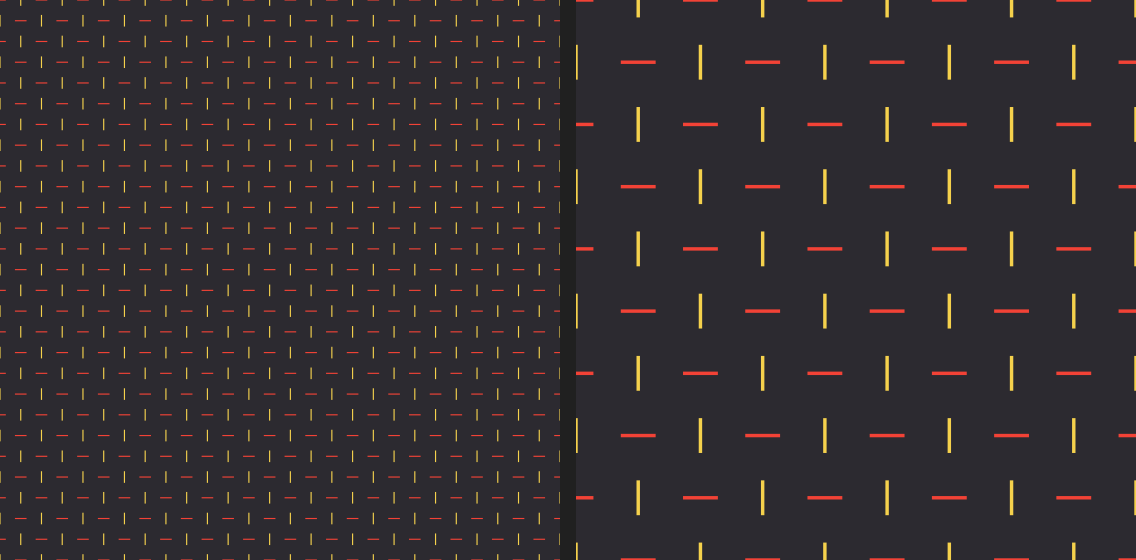
Left: the whole. Right: its middle third, enlarged.
Reproduce this pattern procedurally as a Shadertoy shader.

```glsl
const float SPACINGS = 27.0;      // dash centres across the canvas
const float DASH_LENGTH = 0.56;   // in units of the spacing
const float DASH_WIDTH = 0.055;
const vec3 GROUND = vec3(0.171, 0.165, 0.190);
const vec3 RED = vec3(0.95, 0.26, 0.21);
const vec3 YELLOW = vec3(0.96, 0.82, 0.30);

// Share of a pixel-sized box covered by a centred rectangle
float rectCoverage(vec2 p, vec2 halfSize, float pixel) {
    vec2 low = max(p - 0.5 * pixel, -halfSize);
    vec2 high = min(p + 0.5 * pixel, halfSize);
    vec2 overlap = clamp((high - low) / pixel, 0.0, 1.0);
    return overlap.x * overlap.y;
}

void mainImage(out vec4 fragColor, in vec2 fragCoord) {
    float pixel = SPACINGS / iResolution.y;
    vec2 p = fragCoord * pixel;

    // Nearest dash centre, on a grid starting at the corner
    vec2 cell = floor(p + 0.5);
    vec2 local = p - cell;

    // Checkerboard of upright yellow and level red dashes
    bool upright = mod(cell.x + cell.y, 2.0) < 0.5;
    vec2 along = upright ? local.yx : local;
    vec3 dashColor = upright ? YELLOW : RED;

    float dash = rectCoverage(along, 0.5 * vec2(DASH_LENGTH, DASH_WIDTH), pixel);
    fragColor = vec4(mix(GROUND, dashColor, dash), 1.0);
}
```
